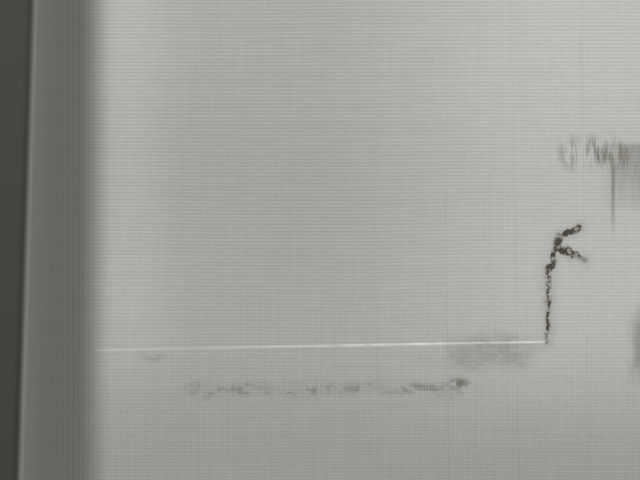
A Shadertoy shader for this texture:

```glsl
const vec3 FABRIC = vec3(0.642, 0.640, 0.622);
const vec3 SHADE = vec3(0.395, 0.402, 0.382);
const vec3 FRAME = vec3(0.255, 0.258, 0.238);
const vec3 STAIN = vec3(0.27, 0.26, 0.22);
const float ROWS = 139.0;          // threads per canvas height
const float COLUMNS = 163.0;
const float WEAVE_DEPTH = 0.021;
const float TAU = 6.2831853;
const vec2 CREASE_START = vec2(0.200, 0.271);
const vec2 CREASE_END = vec2(1.138, 0.288);
const int TRAIL_POINTS = 5;
const vec2 TRAIL[TRAIL_POINTS] = vec2[](
    vec2(1.140, 0.288), vec2(1.144, 0.430), vec2(1.160, 0.490),
    vec2(1.172, 0.512), vec2(1.205, 0.526));

float hash(vec2 p) {
    vec3 q = fract(p.xyx * 0.1031);
    q += dot(q, q.yzx + 33.33);
    return fract((q.x + q.y) * q.z);
}

float noise(vec2 p) {
    vec2 cell = floor(p), f = fract(p);
    f = f * f * (3.0 - 2.0 * f);
    return mix(mix(hash(cell), hash(cell + vec2(1, 0)), f.x),
               mix(hash(cell + vec2(0, 1)), hash(cell + 1.0), f.x), f.y);
}

float fbm(vec2 p) {
    float sum = 0.0, gain = 0.5;
    for (int i = 0; i < 4; i++) {
        sum += gain * noise(p);
        p = p * 2.03 + 17.0;
        gain *= 0.5;
    }
    return sum;
}

float segment(vec2 p, vec2 a, vec2 b) {
    vec2 ab = b - a;
    return length(p - a - ab * clamp(dot(p - a, ab) / dot(ab, ab), 0.0, 1.0));
}

float softBox(vec2 p, vec2 low, vec2 high, vec2 blur) {
    vec2 m = smoothstep(low - blur, low + blur, p)
           * (1.0 - smoothstep(high - blur, high + blur, p));
    return m.x * m.y;
}

// Broad light over the cloth
float clothLight(vec2 p) {
    float light = 0.075 * smoothstep(0.60, 1.20, p.x) * smoothstep(-0.1, 0.45, p.y);
    light += 0.030 * smoothstep(0.60, 1.0, p.y);
    light -= 0.045 * (1.0 - smoothstep(0.02, 0.32, p.y));
    light += 0.040 * exp(-pow((p.x - 0.27) / 0.08, 2.0)) * smoothstep(0.0, 0.4, p.y);
    return light + 0.015 * (fbm(p * vec2(3.0, 5.0)) - 0.47);
}

// Crossing threads with slightly uneven rows and columns
float weave(vec2 p, float pixel) {
    vec2 bend = 0.005 * vec2(noise(p * 5.0), noise(p * 4.0 + 9.0));
    vec2 threads = (p + bend) * vec2(COLUMNS, ROWS);
    vec2 wave = cos(TAU * threads);
    float low = 1.0 - smoothstep(0.1, 0.6, p.y);
    float pattern = wave.y * mix(0.85, 0.5, low) + wave.x * mix(0.35, 0.65, low)
                  + 0.3 * wave.x * wave.y;
    pattern *= 1.0 - smoothstep(0.35, 0.6, pixel * COLUMNS);
    float rows = noise(vec2(p.x * 11.0, threads.y)) - 0.5;
    float columns = noise(vec2(threads.x, p.y * 9.0)) - 0.5;
    float grain = noise(threads * vec2(0.7, 1.3)) - 0.5;
    return WEAVE_DEPTH * (pattern + 0.55 * rows + 0.4 * columns + 0.5 * grain);
}

// Thin vertical dark threads
float pulledThreads(vec2 p) {
    float sum = 0.0;
    for (int i = 0; i < 4; i++) {
        float x = 0.775 + 0.145 * float(i) + 0.016 * (1.0 - p.y);
        sum += exp(-pow((p.x - x) / 0.0018, 2.0));
    }
    return sum * noise(vec2(p.x * 9.0, p.y * 14.0));
}

// Wide, faint dirt
float smudges(vec2 p) {
    vec2 q = p + 0.03 * (vec2(fbm(p * 22.0), fbm(p * 22.0 + 40.0)) - 0.47);
    float grain = fbm(p * vec2(70.0, 100.0));
    float streaks = fbm(p * vec2(130.0, 28.0));
    float dirt = 0.42 * softBox(p, vec2(1.270, 0.56), vec2(1.40, 0.700), vec2(0.025, 0.008))
               * smoothstep(0.52, 0.68, p.y) * (0.6 + 0.8 * streaks);
    dirt += 0.75 * softBox(q, vec2(1.165, 0.655), vec2(1.30, 0.705), vec2(0.035, 0.025))
          * smoothstep(0.32, 0.72, streaks);
    dirt += 0.75 * softBox(p, vec2(1.274, 0.53), vec2(1.280, 0.66), vec2(0.004, 0.04))
          * (0.2 + streaks);
    dirt += 0.7 * softBox(q, vec2(1.316, 0.22), vec2(1.40, 0.35), vec2(0.012, 0.04)) * streaks;
    dirt += 0.30 * softBox(q, vec2(0.938, 0.235), vec2(1.10, 0.30), vec2(0.03, 0.02))
          * (0.3 + 1.2 * grain);
    float row = softBox(q, vec2(0.40, 0.178), vec2(0.95, 0.199), vec2(0.03, 0.012));
    dirt += row * (0.10 + 0.40 * smoothstep(0.42, 0.75, grain));
    dirt += 0.4 * softBox(q, vec2(0.29, 0.255), vec2(0.35, 0.268), vec2(0.02, 0.01)) * grain;
    vec2 speck = (p - vec2(0.957, 0.202)) / vec2(0.020, 0.009);
    return dirt + 0.9 * exp(-dot(speck, speck)) * smoothstep(0.35, 0.6, grain);
}

// Dark crooked trail with a side branch
float trail(vec2 p, float pixel) {
    vec2 q = p + 0.016 * (vec2(fbm(p * 70.0), fbm(p * 70.0 + 31.0)) - 0.47);
    float d = segment(q, vec2(1.160, 0.483), vec2(1.218, 0.458));
    for (int i = 0; i < TRAIL_POINTS - 1; i++)
        d = min(d, segment(q, TRAIL[i], TRAIL[i + 1]));
    float width = mix(0.0010, 0.0050, smoothstep(0.38, 0.49, p.y));
    float core = 1.0 - smoothstep(width - pixel, width + pixel + 0.004, d);
    return core * (0.2 + 0.75 * smoothstep(0.3, 0.62, fbm(p * 130.0)))
         + 0.14 * exp(-d * d / 0.0002);
}

void mainImage(out vec4 fragColor, in vec2 fragCoord) {
    vec2 p = fragCoord / iResolution.y;
    float pixel = 1.0 / iResolution.y;

    // Cloth and its marks
    vec3 color = FABRIC + clothLight(p) - 0.025 * pulledThreads(p);
    color = mix(color, STAIN, clamp(smudges(p), 0.0, 0.75) * 0.65);
    color = mix(color, STAIN * 0.9, clamp(trail(p, pixel), 0.0, 0.9));

    // Bright crease
    float crease = segment(p, CREASE_START, CREASE_END);
    float shine = 0.35 + 0.6 * smoothstep(0.25, 0.9, p.x) * (0.4 + noise(p * 60.0));
    color += 0.15 * shine * (1.0 - smoothstep(0.0005, 0.0015 + 1.5 * pixel, crease));

    // Shaded side band
    float edge = mix(0.038, 0.069, p.y);
    float band = smoothstep(0.160, 0.240, p.x + 0.006 * (1.0 - p.y));
    float ribs = 0.012 * cos(TAU * p.x * 95.0) * smoothstep(0.10, 0.17, p.x);
    vec3 shade = SHADE + 0.03 * (1.0 - smoothstep(0.0, 0.06, p.x - edge)) + ribs;
    color = mix(shade, color, band) + weave(p, pixel) * mix(0.3, 1.0, band);

    // Frame at the far left
    float side = smoothstep(-0.004 - pixel, 0.004 + pixel, p.x - edge);
    vec3 frame = FRAME + 0.03 * p.y - 0.03 * exp(-pow((p.x - edge + 0.007) / 0.006, 2.0));
    color = mix(frame, color, side);
    color += 0.04 * exp(-pow((p.x - edge - 0.007) / 0.004, 2.0));

    fragColor = vec4(clamp(color, 0.0, 1.0), 1.0);
}
```
